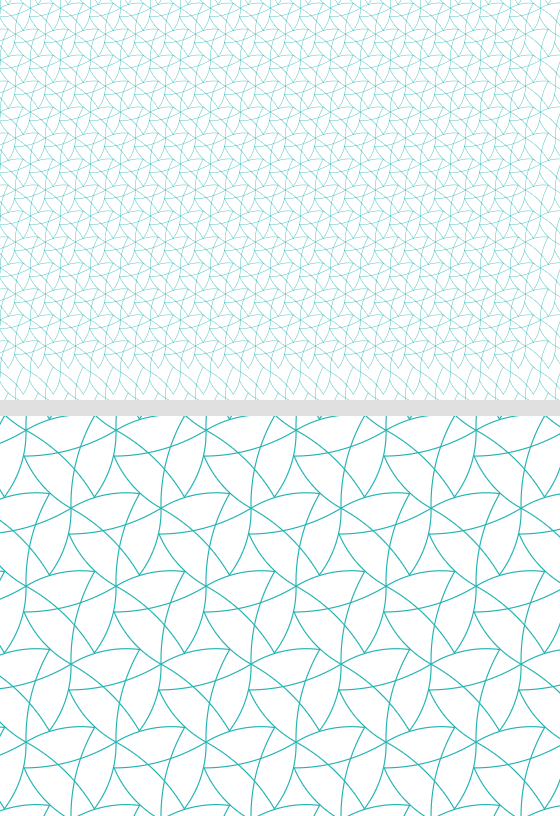
Top, the full canvas; bottom, a detail of the centre.
A Shadertoy shader for this pattern:

```glsl
// Hairline teal lattice of three-petalled pinwheels built from S-shaped arcs.

#define PITCH 0.05358               // centre spacing, in canvas widths
#define ORIGIN vec2(0.01, 0.272)    // first centre from the top left, in pitches
#define LINE_WIDTH 0.0128           // in pitches
#define INK vec3(0.13, 0.70, 0.70)
#define PAPER vec3(1.0)
#define PETAL_TIP vec2(0.762, -0.162)
#define TAIL_TIP vec2(-1.021, 0.287)
#define TANGENT_ANGLE -0.545        // direction of an S-curve at its centre
#define LAST_ROW 13.0
#define LAST_X 18.2

const float ROW_STEP = 0.8660254;
const float THIRD_TURN = 2.0943951;

mat2 rotation(float angle) {
    float c = cos(angle), s = sin(angle);
    return mat2(c, s, -s, c);
}

// Distance to the arc that leaves the origin at right angles to normal and ends at tip.
float arcDistance(vec2 p, vec2 tip, vec2 normal) {
    float radius = dot(tip, tip) / (2.0 * dot(tip, normal));
    float along = dot(p, tip) / dot(tip, tip);
    bool nearSide = dot(p, normal) / radius < 1.0;
    if (along > 0.0 && along < 1.0 && nearSide)
        return abs(length(p - normal * radius) - abs(radius));
    return min(length(p), length(p - tip));
}

// Share of a pixel-wide window covered by the line.
float lineCoverage(float d, float pixel) {
    float halfLine = 0.5 * LINE_WIDTH, halfPixel = 0.5 * pixel;
    float overlap = min(d + halfLine, halfPixel) - max(d - halfLine, -halfPixel);
    return clamp(overlap / pixel, 0.0, 1.0);
}

void mainImage(out vec4 fragColor, in vec2 fragCoord) {
    float pixel = 1.0 / (iResolution.x * PITCH);
    vec2 p = vec2(fragCoord.x, iResolution.y - fragCoord.y) * pixel - ORIGIN;
    vec2 normal = vec2(-sin(TANGENT_ANGLE), cos(TANGENT_ANGLE));
    float nearestRow = round(p.y / ROW_STEP);
    float bare = 1.0;

    // Nearby centres, with alternate rows shifted by half a pitch.
    for (int j = -1; j <= 1; j++) {
        float row = nearestRow + float(j);
        float shift = 0.5 * mod(row, 2.0);
        float nearestColumn = round(p.x - shift);
        for (int i = -1; i <= 1; i++) {
            vec2 centre = vec2(nearestColumn + float(i) + shift, row * ROW_STEP);
            bool outside = row > LAST_ROW || centre.x > LAST_X;

            // Three S-curves; the flat one is left off past the lattice border.
            for (int k = 0; k < 3; k++) {
                if (k == 0 && outside) continue;
                vec2 q = rotation(-THIRD_TURN * float(k)) * (p - centre);
                float d = min(arcDistance(q, PETAL_TIP, normal),
                              arcDistance(q, TAIL_TIP, normal));
                bare *= 1.0 - lineCoverage(d, pixel);
            }
        }
    }
    fragColor = vec4(mix(INK, PAPER, bare), 1.0);
}
```
